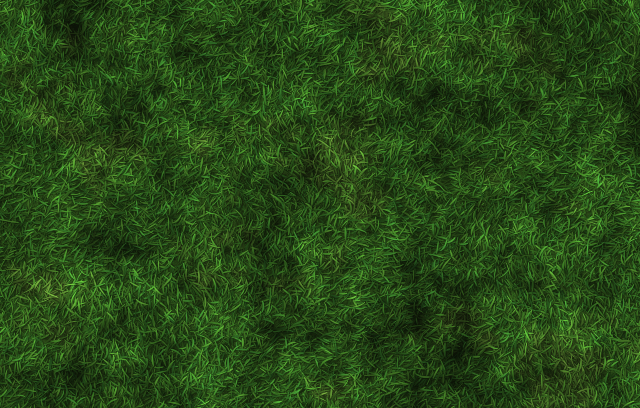
Reproduce this texture procedurally as a WebGL 1 fragment shader.

```glsl
precision highp float;
// Dense meadow turf: layered, tapering grass blades over dark clumps with dry and fresh patches.

uniform vec2 u_resolution;

#define CELL 0.027          // spacing of blades in one layer, in canvas heights
#define HALF_LENGTH 0.021   // longest half blade
#define HALF_WIDTH 0.0023   // widest half blade
#define SOFTNESS 0.0013     // blur of blade edges
#define LEAN 1.05           // mean blade direction, radians
#define SPREAD 1.15         // random turn around the mean
#define TONE_VARIATION 0.58 // brightness range between blades
#define PATCH_CONTRAST 0.15 // brightness range between patches
#define SHADOW 0.34         // darkening beside each blade
#define DRYNESS 0.55        // strength of the brownish patches
#define SHADE vec3(0.042, 0.075, 0.024)
#define SUNLIT vec3(0.298, 0.595, 0.172)

const int LAYERS = 15;

vec3 hash3(vec2 p) {
  vec3 q = fract(p.xyx * vec3(0.1031, 0.1030, 0.0973));
  q += dot(q, q.yxz + 33.33);
  return fract((q.xxy + q.yzz) * q.zyx);
}

vec2 gradient(vec2 cell) {
  float a = 6.2832 * hash3(cell + 71.0).x;
  return vec2(cos(a), sin(a));
}

// Gradient noise, about -0.7 to 0.7
float noise(vec2 p) {
  vec2 i = floor(p), f = fract(p);
  vec2 u = f * f * f * (f * (f * 6.0 - 15.0) + 10.0);
  vec2 e = vec2(1.0, 0.0);
  float low = mix(dot(gradient(i), f), dot(gradient(i + e), f - e), u.x);
  float high = mix(dot(gradient(i + e.yx), f - e.yx), dot(gradient(i + 1.0), f - 1.0), u.x);
  return mix(low, high, u.y);
}

mat2 rotation(float a) {
  float c = cos(a), s = sin(a);
  return mat2(c, -s, s, c);
}

// Coverage (x) and shadow (y) of a bent blade along x that tapers towards both ends
vec2 blade(vec2 p, float halfLength, float halfWidth, float bend, float soft) {
  float s = abs(p.x) / halfLength;
  float across = p.y + bend * (p.x * p.x - 0.3 * halfLength * halfLength);
  float width = halfWidth * (1.0 - 0.7 * s * s);
  float body = 1.0 - smoothstep(width - soft, width + soft, abs(across));
  float shadow = 1.0 - smoothstep(width, width + 0.0032, abs(across + 0.0014));
  return vec2(body, shadow) * (1.0 - smoothstep(0.75, 1.0, s));
}

// Blends one layer of blades over turf, where x is tone and y is hue
vec2 addBlades(vec2 turf, vec2 p, float layer, float lean, float dry, float soft) {
  float height = layer / float(LAYERS - 1);
  float gridTurn = layer * 2.4;
  vec2 g = rotation(gridTurn) * p / CELL + layer * vec2(17.31, 9.73) + 200.0;
  vec2 home = floor(g);
  for (int y = -1; y <= 1; y++) {
    for (int x = -1; x <= 1; x++) {
      vec2 cell = home + vec2(float(x), float(y));
      vec3 place = hash3(cell + layer * 13.0);
      vec3 look = hash3(cell + layer * 29.0 + 431.0);
      vec2 offset = rotation(-gridTurn) * (g - cell - place.xy) * CELL;
      float turn = lean + SPREAD * (place.z + look.x - 1.0) * 1.6;
      vec2 q = rotation(turn) * offset;
      float size = mix(0.45, 1.0, look.y);
      vec2 cover = blade(q, HALF_LENGTH * size, HALF_WIDTH * mix(0.45, 1.0, look.z),
                         (place.x - 0.5) * 24.0, soft);
      float vary = fract(look.x * 7.0 + place.y * 5.0);
      float tone = mix(0.24, 0.62, height) + TONE_VARIATION * (vary - 0.45);
      tone *= 0.94 + 0.22 * q.x / HALF_LENGTH;
      float hue = (fract(look.z * 9.0 + vary) - 0.55) * 0.9 + dry;
      turf.x *= 1.0 - SHADOW * cover.y;
      turf = mix(turf, vec2(tone, hue), cover.x * 0.96);
    }
  }
  return turf;
}

// Tone picks the green; positive hue dries it, negative hue cools it
vec3 grassColor(float tone, float hue) {
  vec3 color = mix(SHADE, SUNLIT, clamp(tone, 0.0, 1.4));
  vec3 dryTint = vec3(0.36, -0.05, 0.2) * max(hue, 0.0);
  vec3 coolTint = vec3(-0.28, -0.03, 0.42) * max(-hue, 0.0);
  return color * (1.0 + dryTint + coolTint);
}

void main() {
  vec2 p = gl_FragCoord.xy / u_resolution.y;
  float soft = max(SOFTNESS, 0.45 / u_resolution.y);

  // Broad fields that steer direction, light and dryness
  float lean = LEAN + 1.7 * noise(p * 2.6 + 3.0) + 0.9 * noise(p * 8.0 + 40.0);
  float light = 0.75 * noise(p * 3.2 + 11.0) + 0.75 * noise(p * 8.5 + 23.0)
              + 0.7 * noise(p * 19.0) + 0.4 * noise(p * 38.0 + 31.0);
  float dry = DRYNESS * smoothstep(0.08, 0.5, noise(p * 4.0 + 57.0) + 0.5 * noise(p * 15.0 + 8.0));

  // Shadowed undergrowth between the blades
  vec2 grain = rotation(lean) * p;
  float under = 0.22 + 0.2 * noise(p * 45.0 + 5.0) + 0.2 * noise(grain * vec2(50.0, 130.0));
  vec2 turf = vec2(under, 0.25 + dry);

  for (int i = 0; i < LAYERS; i++) {
    turf = addBlades(turf, p, float(i), lean, dry, soft);
  }

  float tone = turf.x * (1.0 + 0.6 * light) + PATCH_CONTRAST * light + 0.08;
  gl_FragColor = vec4(grassColor(tone, turf.y), 1.0);
}
```
